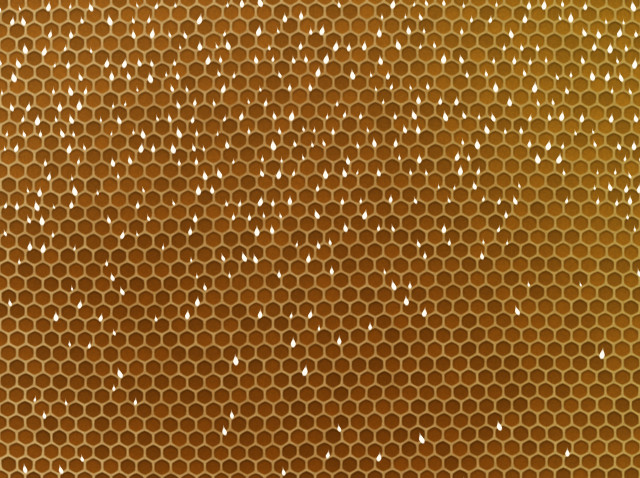
This texture is drawn by a Shadertoy shader. Its source:

```glsl
const vec2 REPEATS = vec2(37.5, 34.0);      // cells across, rows down
const float ROW = 0.8660254;                // row height for a cell one unit wide
const float WALL_INNER = 0.025;             // full wall, from the cell border
const float WALL_OUTER = 0.125;             // where the wall fades into the cell
const float ROUNDING = 0.45;
const float BEND = 0.16;                    // sag of the rows, in cells
const vec2 GLINT_RADIUS = vec2(0.115, 0.225);
const vec3 DEEP_AMBER = vec3(0.44, 0.225, 0.03);
const vec3 AMBER = vec3(0.56, 0.335, 0.085);
const vec3 OLIVE = vec3(0.57, 0.41, 0.07);
const vec3 TAN_WAX = vec3(0.67, 0.49, 0.25);
const vec3 CREAM_WAX = vec3(0.80, 0.67, 0.43);
const vec3 YELLOW_WAX = vec3(0.70, 0.58, 0.24);
const vec3 GLINT = vec3(1.0, 0.985, 0.94);

float hash(vec2 p) {
    vec3 q = fract(vec3(p.xyx) * 0.1031);
    q += dot(q, q.yzx + 33.33);
    return fract((q.x + q.y) * q.z);
}

float noise(vec2 p) {
    vec2 i = floor(p), f = fract(p);
    f = f * f * (3.0 - 2.0 * f);
    return mix(mix(hash(i), hash(i + vec2(1, 0)), f.x),
               mix(hash(i + vec2(0, 1)), hash(i + vec2(1, 1)), f.x), f.y);
}

// Centre of the hexagon that holds p
vec2 hexCentre(vec2 p) {
    vec2 period = vec2(1.0, 2.0 * ROW);
    vec2 a = round(p / period) * period;
    vec2 b = (floor(p / period) + 0.5) * period;
    return distance(p, a) < distance(p, b) ? a : b;
}

// Hexagonal radius, softened towards a circle; 0.5 at the border
float cellRadius(vec2 q) {
    vec2 a = abs(q);
    float hexagon = max(a.x, 0.5 * a.x + ROW * a.y);
    return mix(hexagon, length(q) * 0.95, ROUNDING);
}

// Share of cells that catch the light, by canvas position
float glintChance(vec2 uv) {
    float high = smoothstep(0.22, 0.72, uv.y);
    float rightDark = smoothstep(0.55, 0.8, uv.x) * smoothstep(0.75, 0.45, uv.y);
    return mix(0.07, 0.58, high) * (1.0 - 0.45 * rightDark);
}

// Upright drops of reflected light on the lower walls of nearby cells
float glints(vec2 p, vec2 centre, vec2 gridSize, float aa) {
    float cover = 0.0;
    for (int j = -1; j <= 1; j++) {
        for (int i = -1; i <= 1; i++) {
            vec2 c = centre + vec2(float(i) + 0.5 * float(j), ROW * float(j));
            vec2 id = round(c * vec2(2.0, 1.0 / ROW)) + 40.0;
            if (hash(id + 7.3) > glintChance(c / gridSize)) continue;
            vec2 jitter = vec2(hash(id + 1.7), hash(id + 4.1)) - 0.5;
            vec2 d = p - c - vec2(0.08, -0.36) - jitter * vec2(0.5, 0.2);
            d.x -= d.y * (hash(id + 9.2) - 0.6) * 0.5;
            vec2 radius = GLINT_RADIUS * mix(0.5, 1.3, hash(id + 2.9));
            radius.x *= 1.0 - 0.6 * clamp(d.y / radius.y, -0.2, 1.0);
            float dist = (length(d / radius) - 1.0) * radius.x;
            cover = max(cover, 1.0 - smoothstep(-aa, aa, dist));
        }
    }
    return cover;
}

void mainImage(out vec4 fragColor, in vec2 fragCoord) {
    vec2 uv = fragCoord / iResolution.xy;
    vec2 gridSize = REPEATS * vec2(1.0, ROW);
    float aa = 0.7 * REPEATS.x / iResolution.x;

    // Slightly uneven comb
    vec2 p = uv * gridSize;
    p.y += BEND * sin(uv.x * 5.0 + uv.y * 2.0);
    p += 0.12 * (vec2(noise(p * 0.45), noise(p * 0.45 + 31.0)) - 0.5);
    vec2 centre = hexCentre(p);
    vec2 q = p - centre;
    vec2 id = round(centre * vec2(2.0, 1.0 / ROW)) + 40.0;

    // Broad light: dim below the middle, yellow to the right, pale at the sides
    float patches = noise(uv * 5.0 + 3.0) - 0.5;
    float light = smoothstep(0.1, 1.0, uv.y + 0.25 * patches);
    float side = smoothstep(0.3, 0.75, length((uv - vec2(0.52, 0.4)) * vec2(1.1, 0.9)));
    float yellow = smoothstep(0.5, 1.05, uv.x + 0.2 * (uv.y - 0.5));

    // Cell floors with a shaded upper rim
    float radius = cellRadius(q);
    vec3 cell = mix(DEEP_AMBER, AMBER, clamp(0.65 * light + 0.4 * side, 0.0, 1.0));
    cell = mix(cell, OLIVE, 0.65 * yellow * (0.4 + 0.6 * light));
    float rim = smoothstep(0.22, 0.4, radius) * smoothstep(-0.3, 0.4, q.y);
    cell *= 1.03 - 0.2 * rim - 0.12 * q.y;
    cell *= 0.92 + 0.16 * hash(id);

    // Soft wax walls
    float waxTone = clamp(0.15 + 0.65 * side + 0.5 * (noise(p * 1.7) - 0.4), 0.0, 1.0);
    vec3 wax = mix(TAN_WAX, CREAM_WAX, waxTone);
    wax = mix(wax, YELLOW_WAX, 0.7 * yellow);
    float border = 0.5 - radius;
    float wall = 1.0 - smoothstep(WALL_INNER - aa * 0.3, WALL_OUTER + aa * 0.3, border);
    vec3 color = mix(cell, wax, wall);

    // Fine grain, then highlights
    color *= 0.96 + 0.08 * noise(p * 9.0);
    color = mix(color, GLINT, glints(p, centre, gridSize, aa));
    fragColor = vec4(color, 1.0);
}
```
